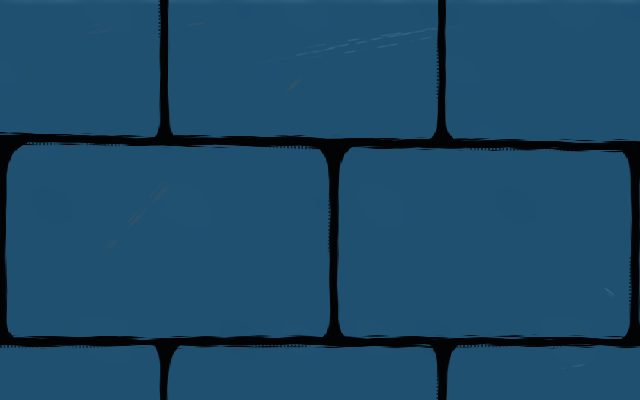
Reproduce this pattern procedurally as a Shadertoy shader.

```glsl
// Blue brick wall in staggered courses, outlined with frayed black brush strokes.
// Joints come from rounding to the nearest course and column; stretched cellular
// noise frays the ink, layered sines bend it, and thin strands scuff the faces.

const vec3 FACE  = vec3(0.122, 0.314, 0.440);
const vec3 INK   = vec3(0.006, 0.012, 0.016);
const vec3 PALE  = vec3(0.34, 0.50, 0.60);
const vec3 RUST  = vec3(0.29, 0.33, 0.35);
const float ASPECT = 1.6;
const float BED_START = 0.146;
const float BED_PITCH = 0.498;

vec2 hash2(vec2 p) {
    vec2 k = vec2(dot(p, vec2(127.1, 311.7)), dot(p, vec2(269.5, 183.3)));
    return fract(sin(k) * 43758.5);
}

// Distance to the nearest scattered cell point
float cellular(vec2 p) {
    vec2 cell = floor(p);
    float nearest = 2.0;
    for (int y = -1; y <= 1; y++)
    for (int x = -1; x <= 1; x++) {
        vec2 c = cell + vec2(x, y);
        nearest = min(nearest, length(c + hash2(c) - p));
    }
    return nearest;
}

float waver(float t, float seed) {
    return 0.6 * sin(t * 11.0 + seed) + 0.4 * sin(t * 27.0 + seed * 2.3);
}

// Dry-brush line: q.x runs along the stroke, q.y across it
float stroke(vec2 q, float halfWidth, float fray, float px) {
    float bristles = cellular(q * vec2(11.0, 190.0));
    float d = abs(q.y) - halfWidth + fray * (bristles - 0.45);
    return 1.0 - smoothstep(-px, px, d);
}

// Broken row of fine teeth along one side of a stroke
float teeth(vec2 q, float halfWidth, float seed, float px) {
    float band = 1.0 - smoothstep(-px, px, abs(q.y - halfWidth) - 0.004);
    float comb = smoothstep(-0.5, 0.5, sin(q.x * 700.0));
    return 0.65 * band * comb * smoothstep(0.1, 0.5, waver(q.x, seed));
}

// Horizontal joint nearest to p
float bedInk(vec2 p, float px) {
    float k = floor((p.y - BED_START) / BED_PITCH + 0.5);
    float centre = BED_START + k * BED_PITCH - k * 0.012 * (p.x - 0.8);
    vec2 q = vec2(p.x + 5.0 * k, p.y - centre - 0.0015 * waver(p.x, k));
    float halfWidth = 0.0115 + 0.0015 * waver(p.x * 0.6, k + 2.0);
    float ink = stroke(q, halfWidth, 0.013, px);
    return max(ink, teeth(vec2(q.x, -q.y), halfWidth, k + 0.5, px));
}

// Vertical joint nearest to p, flared where it meets the beds
float postInk(vec2 p, float px) {
    float course = (p.y - BED_START) / BED_PITCH;
    float row = floor(course);
    float staggered = mod(abs(row), 2.0);
    float start = mix(0.006, 0.411, staggered);
    float pitch = mix(0.791, 0.694, staggered);
    float n = floor((p.x - start) / pitch + 0.5);
    float centre = start + pitch * n + 0.038 * mod(abs(n), 2.0) * (1.0 - staggered);
    float rise = (course - row) * BED_PITCH;
    float drop = BED_PITCH - rise;
    float topFlare = mix(0.055, 0.035, staggered) * exp(-drop / 0.025);
    float footFlare = 0.04 * exp(-rise / 0.015);
    float lean = 0.25 * staggered * topFlare + 0.0012 * waver(p.y, n + row);
    float halfWidth = 0.0085 + 0.002 * hash2(vec2(n, row + 4.0)).x;
    vec2 q = vec2(p.y + 7.0 * n + 3.0 * row, p.x - centre - lean);
    float ink = stroke(q, halfWidth + topFlare + footFlare, 0.005, px);
    return max(ink, teeth(vec2(q.x, -q.y), halfWidth, n + row, px));
}

// Bundle of faint broken strands between a and b
float scuff(vec2 p, vec2 a, vec2 b, float spread, float px) {
    vec2 dir = normalize(b - a);
    vec2 side = vec2(-dir.y, dir.x);
    float along = dot(p - a, dir);
    float span = length(b - a);
    float mask = 0.0;
    for (int i = 0; i < 4; i++) {
        vec2 h = hash2(vec2(i, 9) + a * 20.0);
        float bend = 0.004 * sin(along * 9.0 + h.x * 6.0);
        float across = dot(p - a, side) - spread * (h.x - 0.5) - bend;
        float inside = smoothstep(0.0, 0.3, along / span - 0.3 * h.y)
                     * (1.0 - smoothstep(0.7, 1.0, along / span));
        float broken = smoothstep(-0.3, 0.6, waver(along * 6.0, h.y * 9.0));
        mask += inside * broken * (1.0 - smoothstep(0.0, 0.0012 + px, abs(across)));
    }
    return min(mask, 1.0);
}

void mainImage(out vec4 fragColor, in vec2 fragCoord) {
    vec2 p = fragCoord / iResolution.xy * vec2(ASPECT, 1.0);
    float px = 1.0 / iResolution.y;

    // Painted face with a slight mottle and a worn upper rim
    vec3 color = FACE + 0.004 * waver(p.x + 0.4 * p.y, 1.0) * waver(p.y, 3.0);
    float rim = smoothstep(0.985, 1.0, p.y) * (0.6 + 0.4 * waver(p.x * 2.0, 5.0));
    color = mix(color, PALE, 0.3 * rim);

    // Rusty and pale scuffs
    float rust = scuff(p, vec2(0.22, 0.33), vec2(0.45, 0.58), 0.03, px)
               + scuff(p, vec2(0.70, 0.755), vec2(0.76, 0.81), 0.012, px)
               + scuff(p, vec2(0.20, 0.91), vec2(0.31, 0.935), 0.035, px)
               + scuff(p, vec2(0.46, 0.935), vec2(0.52, 0.945), 0.02, px);
    float pale = scuff(p, vec2(0.58, 0.83), vec2(1.18, 0.935), 0.03, px)
               + scuff(p, vec2(1.39, 0.075), vec2(1.47, 0.09), 0.015, px)
               + scuff(p, vec2(1.50, 0.29), vec2(1.54, 0.26), 0.02, px);
    color = mix(color, RUST, 0.4 * min(rust, 1.0));
    color = mix(color, PALE, 0.35 * min(pale, 1.0));

    // Ink outlines
    color = mix(color, INK, max(bedInk(p, px), postInk(p, px)));
    fragColor = vec4(color, 1.0);
}
```
